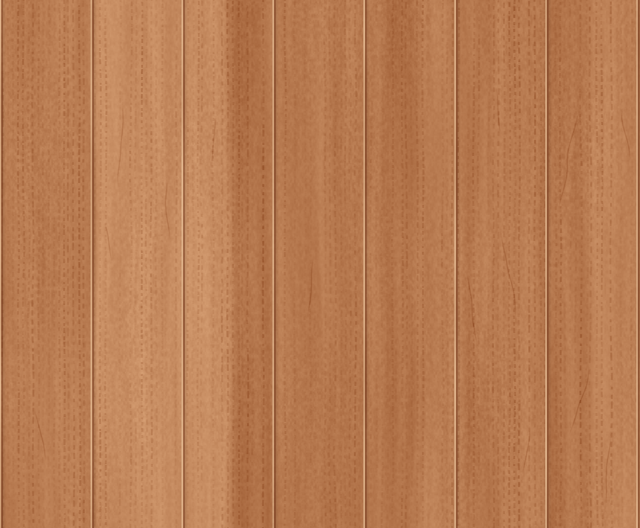
Give the GLSL for this texture, as a WebGL 1 fragment shader.

```glsl
precision highp float;

uniform vec2 u_resolution;

// Lengths are fractions of the canvas width
const float PLANK_PITCH = 0.1421;
const float SEAM_OFFSET = 0.0033;
const float GROOVE_HALF = 0.0009;
const float BEVEL_HALF = 0.0011;
const float BEVEL_SHIFT = -0.0025;
const float PORE_COLUMNS = 125.0;
const float PORE_ROWS = 82.0;
const float PORE_HALF = 0.0011;
const float PORE_DEPTH = 0.36;
const float GRAIN_DEPTH = 0.24;
const float CRACK_DEPTH = 0.28;
const float CRACK_HALF = 0.0007;
const int CRACK_COUNT = 14;

const vec3 DARK_WOOD = vec3(0.62, 0.36, 0.20);
const vec3 LIGHT_WOOD = vec3(0.82, 0.60, 0.43);
const vec3 GROOVE_COLOR = vec3(0.50, 0.26, 0.14);
const vec3 BEVEL_COLOR = vec3(0.91, 0.74, 0.58);

float hash(vec2 p) {
  return fract(sin(dot(p, vec2(12.9898, 78.233))) * 43758.5453);
}

float noise(vec2 p) {
  vec2 i = floor(p);
  vec2 f = fract(p);
  f = f * f * (3.0 - 2.0 * f);
  float low = mix(hash(i), hash(i + vec2(1.0, 0.0)), f.x);
  float high = mix(hash(i + vec2(0.0, 1.0)), hash(i + vec2(1.0, 1.0)), f.x);
  return mix(low, high, f.y);
}

// Smooth-edged line of a given half width
float line(float d, float halfWidth, float px) {
  return 1.0 - smoothstep(halfWidth - 0.5 * px, halfWidth + px, abs(d));
}

float band(float x, float center, float halfWidth) {
  return 1.0 - smoothstep(halfWidth - 0.008, halfWidth + 0.008, abs(x - center));
}

// Broad light and dark growth bands, drifting slowly along the boards
float woodTone(vec2 p) {
  float x = p.x + 0.016 * (noise(vec2(p.x * 9.0, p.y * 4.0)) - 0.5);
  float tone = 0.57 + 0.25 * band(x, 0.250, 0.105);
  tone -= 0.20 * band(x, 0.395, 0.031);
  tone -= 0.08 * band(x, 0.500, 0.070);
  tone -= 0.15 * band(x, 0.622, 0.022);
  tone -= 0.09 * band(x, 0.750, 0.030);
  tone -= 0.13 * band(x, 0.880, 0.034);
  tone += 0.06 * band(x, 0.965, 0.040);
  tone += 0.20 * (noise(vec2(x * 45.0, p.y * 2.5)) - 0.5);
  tone += 0.14 * (noise(vec2(x * 150.0, p.y * 5.0)) - 0.5);
  return tone + 0.10 * (noise(p * vec2(6.0, 5.0) + 20.0) - 0.5);
}

// Broken columns of short dark dashes
float pores(vec2 p, float px) {
  p.x += 0.003 * (noise(vec2(p.x * 25.0, p.y * 9.0)) - 0.5);
  float column = floor(p.x * PORE_COLUMNS);
  float seed = hash(vec2(column, 3.0));
  float center = (column + 0.3 + 0.4 * seed) / PORE_COLUMNS;
  float y = p.y * PORE_ROWS * mix(0.7, 1.3, seed) + 9.0 * seed;
  float f = fract(y);
  float dashLength = mix(0.25, 0.8, hash(vec2(column, floor(y))));
  float dash = smoothstep(0.0, 0.15, f) * (1.0 - smoothstep(dashLength, dashLength + 0.18, f));
  float strength = hash(vec2(column, 17.0)) * mix(0.35, 1.2, noise(vec2(column * 0.7, p.y * 7.0)));
  return line(p.x - center, PORE_HALF, px) * dash * strength;
}

// Scattered long, slightly slanted hairline cracks
float cracks(vec2 p, float px) {
  float sum = 0.0;
  for (int i = 0; i < CRACK_COUNT; i++) {
    float id = float(i);
    vec2 center = vec2(hash(vec2(id, 31.0)), 0.85 * hash(vec2(id, 47.0)));
    float slope = 0.55 * (hash(vec2(id, 59.0)) - 0.5);
    float reach = mix(0.03, 0.09, hash(vec2(id, 71.0)));
    vec2 d = p - center;
    d.x -= slope * d.y + 0.012 * (noise(vec2(p.y * 22.0, id * 5.0)) - 0.5);
    sum += line(d.x, CRACK_HALF, px) * (1.0 - smoothstep(0.5 * reach, reach, abs(d.y)));
  }
  return min(sum, 1.0);
}

void main() {
  vec2 p = gl_FragCoord.xy / u_resolution.x;
  float px = 1.0 / u_resolution.x;

  // Wood surface
  float tone = woodTone(p);
  float grain = noise(p * vec2(330.0, 190.0)) + 0.5 * noise(p * vec2(480.0, 420.0)) - 0.75;
  float patches = mix(0.5, 1.1, noise(p * vec2(14.0, 5.0) + 8.0));
  tone += GRAIN_DEPTH * grain * patches;
  tone -= PORE_DEPTH * pores(p, px) + CRACK_DEPTH * cracks(p, px);
  vec3 color = mix(DARK_WOOD, LIGHT_WOOD, clamp(tone, -0.2, 1.1));

  // Board seams: a dark groove beside a lit bevel
  float seam = mod(p.x - SEAM_OFFSET + 0.5 * PLANK_PITCH, PLANK_PITCH) - 0.5 * PLANK_PITCH;
  float wear = noise(vec2(floor(p.x / PLANK_PITCH + 0.5) * 7.0, p.y * 9.0));
  color *= 1.0 - 0.07 * (1.0 - smoothstep(0.001, 0.007, abs(seam)));
  color = mix(color, BEVEL_COLOR, line(seam - BEVEL_SHIFT, BEVEL_HALF, px) * mix(0.6, 0.95, wear));
  color = mix(color, GROOVE_COLOR, line(seam, GROOVE_HALF, px) * mix(0.85, 0.6, wear));

  gl_FragColor = vec4(color, 1.0);
}
```
